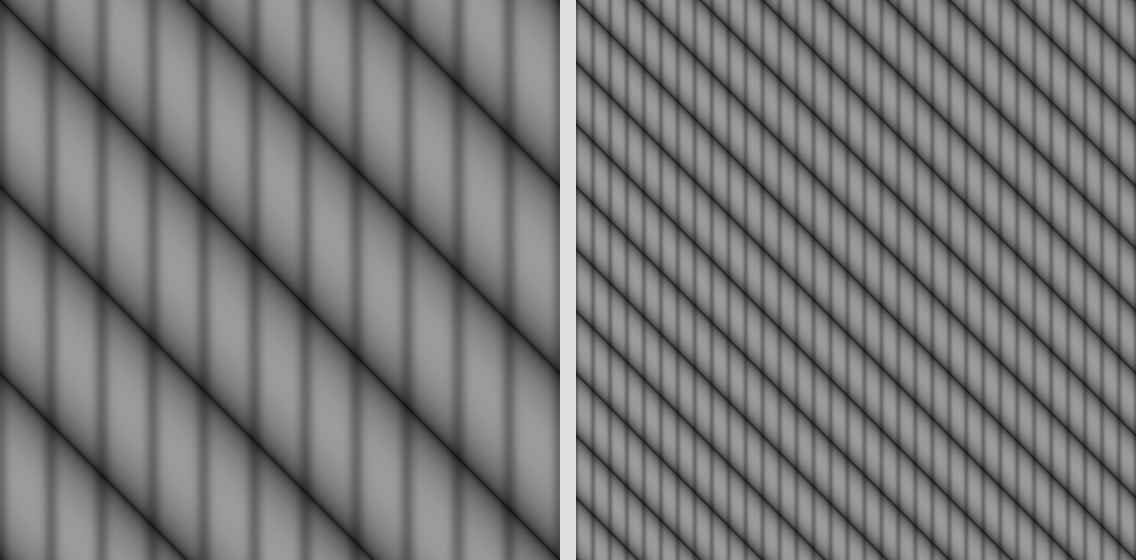
Left, the tile; right, the same tile 3 across and 3 down.
Reproduce this pattern procedurally as a WebGL 1 fragment shader.

```glsl
precision highp float;
// Soft grey upright ribs crossed by thin dark diagonal creases.
uniform vec2 u_resolution;

const float PI = 3.14159265;
const float RIBS = 11.0;    // upright ribs across the tile
const float CREASES = 3.0;  // diagonal creases along each edge

// Distance to the nearest whole number, 0.0 to 0.5.
float distToWhole(float x) {
    return abs(fract(x + 0.5) - 0.5);
}

// Smooth dark groove at each whole number; returns a brightness factor.
float groove(float x, float halfWidth, float depth) {
    float d = distToWhole(x) / halfWidth;
    return 1.0 - depth * exp(-d * d);
}

// Sharp crease at each whole number, rising to 1.0 midway between.
// The softness rounds off the tip of the crease.
float crease(float x, float sharpness, float softness) {
    float s = sin(PI * distToWhole(x));
    return min(1.0, pow(s * s + softness * softness, 0.5 * sharpness));
}

void main() {
    vec2 uv = gl_FragCoord.xy / u_resolution;
    float pixel = 1.0 / min(u_resolution.x, u_resolution.y);

    float ribs = groove(uv.x * RIBS, 0.15, 0.32);
    float folds = crease((uv.x + uv.y) * CREASES, 0.333, 0.25 * PI * CREASES * pixel);

    gl_FragColor = vec4(vec3(0.61 * ribs * folds), 1.0);
}
```
